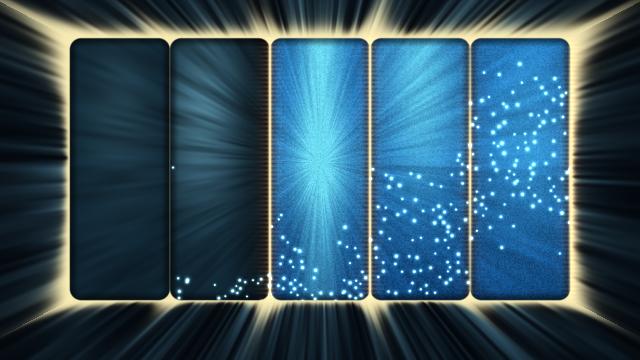
Give the GLSL for this background, as a WebGL 2 fragment shader.

```glsl
#version 300 es
precision highp float;
// Five glowing panels, two slate and three blue, with gold seams, sparkles and a burst of rays.
uniform vec2 u_resolution;
out vec4 outColor;

// Layout, in canvas heights from the middle of the canvas
const vec2 FRAME_CENTER = vec2(0.0, 0.030);
const vec2 FRAME_HALF = vec2(0.695, 0.364);
const vec2 RAY_CENTER = vec2(0.0, 0.049);
const float PANEL_WIDTH = 0.278;
const float CORNER_RADIUS = 0.032;
const float SEAM_WIDTH = 0.0045;
const float SPARK_CELL = 0.029;
const float TAU = 6.2831853;

// Colours
const vec3 INK = vec3(0.008, 0.025, 0.045);
const vec3 STEEL = vec3(0.20, 0.36, 0.45);
const vec3 SLATE = vec3(0.055, 0.135, 0.185);
const vec3 MIST = vec3(0.20, 0.29, 0.31);
const vec3 DEEP = vec3(0.05, 0.25, 0.46);
const vec3 BLUE = vec3(0.13, 0.46, 0.73);
const vec3 CYAN = vec3(0.42, 0.86, 0.95);
const vec3 GOLD = vec3(0.85, 0.62, 0.27);
const vec3 CREAM = vec3(1.0, 0.95, 0.73);
const vec3 EMBER = vec3(0.75, 0.38, 0.16);

float hash(vec2 p) {
  vec3 h = fract(vec3(p.xyx) * 0.1031);
  h += dot(h, h.yzx + 33.33);
  return fract((h.x + h.y) * h.z);
}

float bell(float x, float width) { return exp(-x * x / (width * width)); }

// Noise stretched along the radius, seamless around the circle
float streak(vec2 d, float count, float rings) {
  vec2 t = vec2((atan(d.y, d.x) / TAU + 0.5) * count, length(d) * rings);
  vec2 i = floor(t), f = smoothstep(0.0, 1.0, fract(t));
  float a = mod(i.x, count), b = mod(i.x + 1.0, count);
  float inner = mix(hash(vec2(a, i.y)), hash(vec2(b, i.y)), f.x);
  float outer = mix(hash(vec2(a, i.y + 1.0)), hash(vec2(b, i.y + 1.0)), f.x);
  return mix(inner, outer, f.y);
}

float roundBox(vec2 p, vec2 halfSize, float radius) {
  vec2 q = abs(p) - halfSize + radius;
  return length(max(q, 0.0)) + min(max(q.x, q.y), 0.0) - radius;
}

// Dark rays; the pale glow reaches out from where each ray leaves the frame
vec3 surround(vec2 p) {
  vec2 d = p - FRAME_CENTER, ratio = abs(d) / FRAME_HALF;
  float scale = max(max(ratio.x, ratio.y), 0.001);
  vec2 rim = d / scale;
  float away = max(scale - 1.0, 0.0) * length(rim);
  float top = smoothstep(-0.1, 0.2, rim.y);
  float side = step(ratio.y, ratio.x);
  float rays = mix(streak(d, 150.0, 2.0), streak(d, 420.0, 3.0), 0.5);

  float corner = exp(-length(abs(rim) - FRAME_HALF) / 0.095);
  float u = (rim.x + FRAME_HALF.x) / PANEL_WIDTH;
  float flare = bell((u - round(u)) * PANEL_WIDTH, 0.030) * (1.0 - side);
  float reach = mix(mix(0.010, 0.027, top), 0.009, side);
  reach += corner * mix(0.060, 0.115, top) + flare * 0.042;
  reach *= 0.45 + 1.1 * rays;

  float fade = exp(-away * 2.2) * (1.0 - 0.5 * smoothstep(0.65, 0.9, abs(p.x)));
  vec3 color = mix(INK, STEEL, rays * rays * 1.25 * fade);
  color += GOLD * exp(-away / reach) * 0.45 * (0.4 + rays);
  return mix(color, CREAM, bell(away, reach) * 0.95);
}

vec3 panelColor(vec2 p, float index, float x) {
  vec2 d = p - RAY_CENTER;
  float rays = mix(streak(d, 110.0, 5.0), streak(d, 260.0, 9.0), 0.5);
  float light;
  if (index < 1.5) { // slate pair, the second lit more strongly
    light = bell(x + 0.05 * index, 0.10) * bell(p.y - 0.19, 0.26) * (0.35 + 0.6 * index);
    vec3 slate = SLATE * (1.0 - 0.4 * index * smoothstep(0.0, 0.13, x));
    return slate * (0.75 + 0.5 * rays) + MIST * light * (0.4 + rays);
  }
  if (index < 2.5) { // vertical beam and burst
    light = bell(x, 0.060) * mix(0.35, 0.95, smoothstep(-0.35, 0.30, p.y));
    light += 0.45 * bell(length(d * vec2(1.0, 0.75)), 0.10);
  } else if (index < 3.5) {
    light = 0.72 * bell(x, 0.095) * bell(p.y - 0.27, 0.27);
  } else {
    light = 0.22 * bell(x - 0.02, 0.12) * bell(p.y - 0.13, 0.25);
  }
  float lift = smoothstep(-0.45, 0.15, p.y) * (1.0 - 0.35 * smoothstep(0.05, 0.14, abs(x)));
  vec3 color = mix(DEEP, BLUE, lift) * (0.82 + 0.36 * rays);
  float grain = hash(floor(p * 288.0) + 500.0) - 0.5;
  return mix(color, CYAN, min(light * (0.65 + 0.7 * rays), 1.0)) + grain * 0.07;
}

// Chance of a sparkle: a drift that climbs from left to right
float sparkDensity(vec2 p) {
  float u = (p.x + FRAME_HALF.x) / PANEL_WIDTH, x = (fract(u) - 0.5) * PANEL_WIDTH;
  if (u < 1.0 || u > 5.0) return 0.0;
  float floorBand = smoothstep(-0.23, -0.31, p.y);
  if (u < 2.0) return 0.48 * floorBand;
  if (u < 3.0) return 0.54 * smoothstep(-0.02, -0.30, p.y) * max(smoothstep(0.025, 0.07, abs(x)), floorBand);
  if (u < 4.0) return 0.37 * smoothstep(0.14 + x * 0.5, -0.10, p.y);
  return 0.35 * smoothstep(0.40, 0.20, p.y) * smoothstep(-0.27, -0.08, p.y);
}

vec3 sparkles(vec2 p) {
  vec3 sum = vec3(0.0);
  for (float layer = 0.0; layer < 2.0; layer++) {
    vec2 q = p / SPARK_CELL + 60.0 + layer * 37.45, cell = floor(q);
    vec2 jitter = vec2(hash(cell + 3.7), hash(cell + 19.3)) * 0.44 + 0.28;
    vec2 d = (fract(q) - jitter) * SPARK_CELL;
    float r = length(d), size = mix(0.0022, 0.0043, hash(cell + 7.9));
    float shown = step(hash(cell + 71.1), sparkDensity(p - d));
    sum += shown * (bell(r, size) + CYAN * 0.4 * bell(r, size * 2.0));
  }
  return sum;
}

void main() {
  vec2 p = (gl_FragCoord.xy - 0.5 * u_resolution) / u_resolution.y;
  float pixel = 1.0 / u_resolution.y, y = p.y - FRAME_CENTER.y;
  float u = (p.x + FRAME_HALF.x) / PANEL_WIDTH, index = clamp(floor(u), 0.0, 4.0);
  float x = (u - index - 0.5) * PANEL_WIDTH;
  // Panels with shaded rims
  float dist = roundBox(vec2(x, y), vec2(PANEL_WIDTH * 0.5, FRAME_HALF.y), CORNER_RADIUS);
  float inside = smoothstep(pixel, -pixel, dist);
  float shade = mix(1.0, 0.45, smoothstep(-0.028, 0.0, dist));
  vec3 color = mix(surround(p), panelColor(p, index, x) * shade, inside);
  // Gold seams with a dotted ember halo
  float seam = clamp(round(u), 0.0, 5.0), offset = (u - seam) * PANEL_WIDTH;
  float lit = step(1.5, seam) * smoothstep(0.374, 0.334, abs(y));
  if (seam > 3.5) lit *= 0.35 + 0.65 * bell(y, 0.25);
  float dots = 0.65 + 0.35 * sin(p.y * TAU * 82.0);
  color += EMBER * lit * exp(-abs(offset) / 0.016) * dots * 0.65;
  color = mix(color, CREAM, lit * bell(offset, SEAM_WIDTH));
  outColor = vec4(min(color + sparkles(p) * inside, 1.0), 1.0);
}
```
